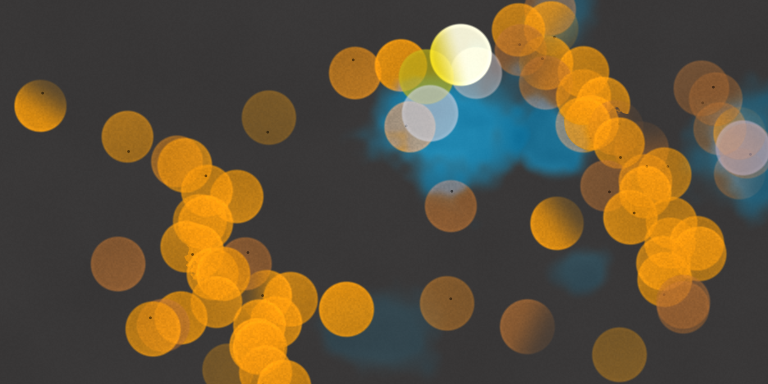
A WebGL 2 fragment shader for this background:

```glsl
#version 300 es
precision highp float;

uniform vec2 u_resolution;
out vec4 fragColor;

float hash(vec2 p) {
  vec3 q = fract(p.xyx * 0.1031);
  q += dot(q, q.yzx + 33.33);
  return fract((q.x + q.y) * q.z);
}

vec2 hash2(vec2 p) {
  return vec2(hash(p + 3.7), hash(p + 51.3));
}

float noise(vec2 p) {
  vec2 i = floor(p), f = fract(p);
  f = f * f * (3.0 - 2.0 * f);
  return mix(mix(hash(i), hash(i + vec2(1, 0)), f.x),
             mix(hash(i + vec2(0, 1)), hash(i + vec2(1, 1)), f.x), f.y);
}

float fbm(vec2 p) {
  return 0.55 * noise(p) + 0.3 * noise(p * 2.1 + 7.0) + 0.15 * noise(p * 4.3 + 19.0);
}

// Soft elliptical light, broken up by the warp offset
float glow(vec2 p, vec2 center, vec2 size, float warp) {
  return 1.0 - smoothstep(0.45, 1.15, length((p - center) / size) + warp);
}

// Translucent lens disc with a faint rim; overlaps grow brighter
void disc(inout vec3 color, vec2 p, vec2 center, float radius, vec3 tint, float alpha) {
  float d = length(p - center);
  float cover = alpha * (1.0 - smoothstep(radius - 0.004, radius + 0.003, d));
  float rim = smoothstep(0.82, 0.96, d / radius);
  vec3 light = max(color - 0.23, 0.0);
  color = mix(color, tint * (0.97 + 0.07 * rim), cover) + 0.16 * cover * light;
}

// Disc with random warmth, shading, chipped edge and dust
void warmDisc(inout vec3 color, vec2 p, vec2 center, vec2 seed, float warmth, float strength) {
  vec2 q = p - center;
  if (dot(q, q) > 0.0064) return;
  float radius = 0.067 + 0.006 * hash(seed + 5.0);
  float angle = 6.283 * hash(seed + 11.0);
  vec2 dir = vec2(cos(angle), sin(angle));
  float side = dot(q, dir);

  float warm = smoothstep(-0.12, 0.12, warmth - hash(seed + 17.0));
  vec3 tint = mix(vec3(0.64, 0.40, 0.19), vec3(0.88, 0.56, 0.06), warm);
  float blueBehind = smoothstep(0.1, 0.4, color.b - color.r);
  tint = mix(tint, vec3(0.62, 0.57, 0.62), 0.7 * blueBehind);
  tint *= 1.0 + 0.08 * (noise(p * 230.0) - 0.5) + 0.8 * side;

  float alpha = strength * mix(0.75, 0.95, warm);
  float fade = step(0.8, hash(seed + 23.0));
  alpha *= mix(1.0, smoothstep(-0.07, 0.04, side), 0.75 * fade);
  float chip = step(0.95, hash(seed + 29.0));
  float tear = smoothstep(-0.003, 0.003, side + 0.02 + 0.05 * (fbm(p * 45.0) - 0.5));
  alpha *= mix(1.0, tear, chip);
  disc(color, p, center, radius, tint, alpha);

  float dust = 1.0 - smoothstep(0.002, 0.005, length(q + vec2(0.01, 0.04) * dir));
  color *= 1.0 - 0.5 * dust * step(0.6, hash(seed + 31.0));
}

// Discs jittered along a bowed line
void discChain(inout vec3 color, vec2 p, vec2 from, vec2 to, float bow, vec2 spread,
               int count, float seed, float warmth, float strength) {
  for (int i = 0; i < count; i++) {
    vec2 id = vec2(float(i), seed);
    float t = (float(i) + 0.5) / float(count);
    vec2 center = mix(from, to, t) + spread * (hash2(id) - 0.5);
    center.x += bow * 4.0 * t * (1.0 - t);
    warmDisc(color, p, center, id, warmth, strength * (0.8 + 0.2 * hash(id + 41.0)));
  }
}

void main() {
  vec2 p = gl_FragCoord.xy / u_resolution.y;

  // Dark ground and blurred blue lights
  vec3 color = vec3(0.222, 0.215, 0.215) + 0.02 * (fbm(p * 4.0) - 0.5);
  float cloud = fbm(p * 8.0 + 2.0);
  float warp = 1.1 * (cloud - 0.5);
  float blue = glow(p, vec2(1.17, 0.66), vec2(0.23, 0.18), warp);
  blue = max(blue, 0.85 * glow(p, vec2(1.44, 0.63), vec2(0.11, 0.11), warp));
  blue = max(blue, 0.6 * glow(p, vec2(1.94, 0.60), vec2(0.14, 0.17), warp));
  blue = max(blue, 0.4 * glow(p, vec2(1.46, 0.97), vec2(0.09, 0.12), warp));
  blue = max(blue, 0.25 * glow(p, vec2(1.52, 0.31), vec2(0.09, 0.07), warp));
  blue = max(blue, 0.2 * glow(p, vec2(1.00, 0.13), vec2(0.16, 0.15), warp));
  color = mix(color, mix(vec3(0.04, 0.40, 0.56), vec3(0.19, 0.62, 0.78), cloud), blue);

  // Loose discs, sparser toward the right
  for (int k = 0; k < 32; k++) {
    vec2 cell = vec2(k % 8, k / 8);
    if (hash(cell + 83.0) > (cell.x < 5.0 ? 0.66 : 0.22)) continue;
    vec2 center = 0.25 * (cell + 0.5 + 0.8 * (hash2(cell + 61.0) - 0.5));
    float strength = mix(0.3, 1.0, smoothstep(0.0, 0.5, hash(cell + 71.0)));
    warmDisc(color, p, center, cell + 97.0, 0.5, strength);
  }

  // Dense clusters
  discChain(color, p, vec2(1.78, 0.74), vec2(2.0, 0.56), 0.0, vec2(0.08, 0.14), 6, 131.0, 0.15, 0.75);
  discChain(color, p, vec2(1.36, 0.98), vec2(1.74, 0.21), 0.10, vec2(0.21, 0.08), 27, 151.0, 0.6, 0.9);
  discChain(color, p, vec2(0.53, 0.60), vec2(0.46, 0.10), 0.05, vec2(0.15, 0.06), 14, 173.0, 0.75, 0.92);
  discChain(color, p, vec2(0.74, 0.26), vec2(0.72, 0.0), 0.0, vec2(0.13, 0.05), 8, 191.0, 0.9, 0.95);

  // Pale discs and the brightest light
  disc(color, p, vec2(1.24, 0.81), 0.068, vec3(0.70, 0.66, 0.66), 0.65);
  disc(color, p, vec2(1.935, 0.615), 0.072, vec3(0.66, 0.60, 0.66), 0.7);
  disc(color, p, vec2(1.11, 0.80), 0.072, vec3(0.66, 0.62, 0.10), 0.8);
  disc(color, p, vec2(1.12, 0.705), 0.074, vec3(0.70, 0.71, 0.75), 0.75);
  float heat = smoothstep(-0.085, 0.01, p.x - 1.2 + 0.3 * (p.y - 0.857));
  disc(color, p, vec2(1.2, 0.857), 0.081, mix(vec3(0.88, 0.80, 0.12), vec3(1.0, 0.99, 0.88), heat), 0.97);

  // Fine grain
  color += 0.012 * (noise(p * 300.0) - 0.5);
  fragColor = vec4(clamp(color, 0.0, 1.0), 1.0);
}
```
